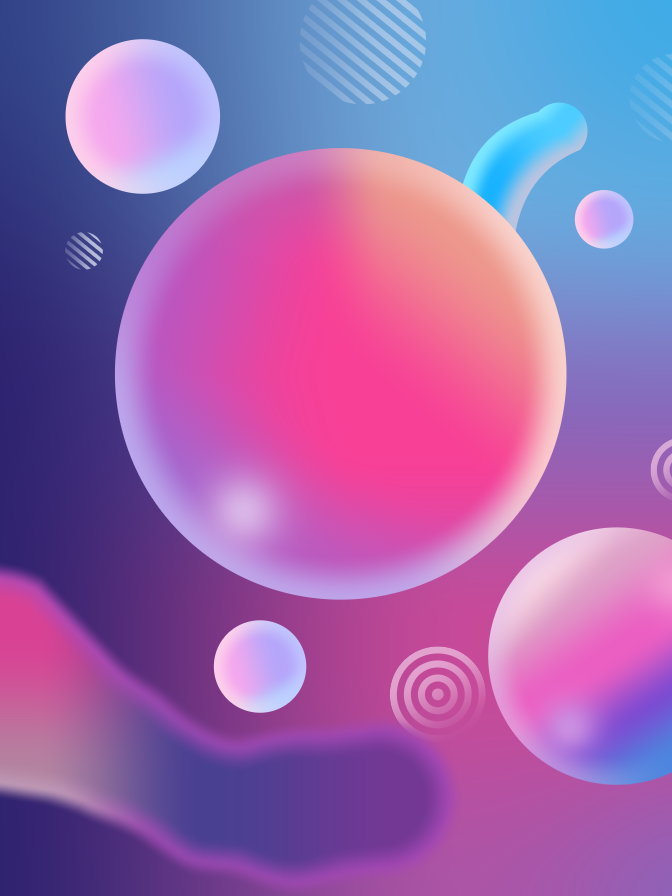
A Shadertoy shader for this background:

```glsl
// Glossy gradient spheres, a soft liquid blob and faint striped ornaments
// over a blue-to-magenta backdrop. Each part is a signed distance shape
// filled with blended gradients; the canvas width is one unit.

float cover(float d) { return clamp(.5 - d * iResolution.x, 0., 1.); }

float ramp(float a, float b, float x) { return smoothstep(a, b, x); }

float glow(vec2 p, vec2 center, float size) {
  vec2 q = (p - center) / size;
  return exp(-dot(q, q));
}

// Segment whose radius (z) varies from a to b
float taper(vec2 p, vec3 a, vec3 b) {
  vec2 axis = b.xy - a.xy;
  float h = clamp(dot(p - a.xy, axis) / dot(axis, axis), 0., 1.);
  return length(p - a.xy - axis * h) - mix(a.z, b.z, h);
}

float smoothMin(float a, float b, float k) {
  float h = max(k - abs(a - b), 0.) / k;
  return min(a, b) - h * h * k * .25;
}

// Evenly spaced smooth bands, half on and half off
float bands(float x, float period) {
  return cover((abs(fract(x / period) - .5) - .25) * period);
}

vec3 backdrop(vec2 p) {
  vec3 warm = mix(vec3(.68, .33, .65), vec3(.78, .29, .6), ramp(0., .35, p.y));
  warm = mix(warm, vec3(.54, .4, .73), ramp(.4, .76, p.y));
  warm = mix(warm, vec3(.46, .67, .86), ramp(.68, 1.08, p.y));
  vec3 dark = mix(vec3(.17, .13, .43), vec3(.19, .25, .52), ramp(.75, 1.33, p.y));
  vec3 col = mix(dark, warm, ramp(-.08, .72, p.x));
  col = mix(col, vec3(.22, .67, .91), .9 * glow(p, vec2(1.03, 1.36), .34));
  return mix(col, vec3(.52, .4, .74), .8 * glow(p, vec2(1.05, -.03), .2));
}

void stripedDisc(inout vec3 col, vec2 p, vec2 center, float radius, float period, float alpha) {
  vec2 q = p - center;
  float fade = mix(.3, 1., ramp(-1., .6, q.x / radius));
  float mask = cover(length(q) - radius) * bands(dot(q, vec2(.63, .777)), period);
  col = mix(col, vec3(.88, .9, .96), mask * fade * alpha);
}

void rings(inout vec3 col, vec2 p, vec2 center, float radius, float period) {
  vec2 q = p - center;
  float r = length(q);
  float fade = ramp(-1.1, .7, dot(q, vec2(-.5, .87)) / radius);
  float mask = cover(r - radius) * bands(r - radius + .75 * period, period);
  col = mix(col, vec3(.93, .75, .88), mask * fade * .75);
}

void bubble(inout vec3 col, vec2 p, vec2 center, float radius, float pinkness) {
  vec2 q = (p - center) / radius;
  float r = length(q), cool = q.x + .25 * q.y + .5 - .5 * pinkness;
  vec3 fill = mix(vec3(.96, .66, .93), vec3(.71, .65, .98), ramp(-.6, .6, cool));
  fill = mix(fill, vec3(.7, .86, 1), ramp(.3, 1., dot(q, vec2(.4, -.92))));
  vec3 rim = mix(vec3(1, .86, .92), vec3(.76, .8, 1), ramp(-.7, .7, q.x));
  fill = mix(fill, rim, .75 * ramp(.55, 1., r));
  col = mix(col, fill, cover((r - 1.) * radius));
}

void mainSphere(inout vec3 col, vec2 p) {
  float radius = .336;
  vec2 q = (p - vec2(.507, .777)) / radius;
  float r = length(q);
  vec3 fill = vec3(.97, .25, .59);
  fill = mix(fill, vec3(.72, .34, .76), ramp(.05, 1., -q.x + .25 * abs(q.y)));
  fill = mix(fill, vec3(.6, .44, .84), ramp(.25, 1.1, dot(q, vec2(-.55, -.83))));
  fill = mix(fill, vec3(.74, .34, .74), .8 * ramp(.35, 1., -q.y));
  fill = mix(fill, vec3(.78, .35, .67), ramp(.45, 1., q.y));
  float peach = ramp(.05, .85, dot(q, vec2(.65, .76))) * ramp(-.2, .2, q.x);
  fill = mix(fill, vec3(.93, .6, .55), peach);
  // Pale rim, warm at the right and lavender at the left
  vec3 rim = mix(vec3(.75, .69, .94), vec3(.98, .86, .84), ramp(-.2, .8, q.x + .4 * q.y));
  float strength = .85 - .5 * ramp(.2, 1., dot(q, vec2(-.4, .92)));
  fill = mix(fill, rim, strength * ramp(.8, 1., r));
  fill = mix(fill, vec3(.87, .75, .92), .9 * glow(q, vec2(-.43, -.61), .16));
  col = mix(col, fill, cover((r - 1.) * radius));
}

void sideSphere(inout vec3 col, vec2 p) {
  float radius = .1915;
  vec2 q = (p - vec2(.918, .357)) / radius;
  float r = length(q), t = dot(q, vec2(-.55, .835));
  vec3 fill = mix(vec3(.3, .52, .87), vec3(.49, .29, .82), ramp(-.9, -.4, t));
  fill = mix(fill, vec3(.92, .37, .76), ramp(-.5, 0., t));
  fill = mix(fill, vec3(.87, .63, .78), ramp(.05, .65, t));
  fill = mix(fill, vec3(.99, .88, .91), ramp(.6, 1.1, t + .25 * max(-q.x, 0.)));
  fill = mix(fill, vec3(.88, .72, .9), .6 * ramp(.75, 1., r) * ramp(-.5, .6, -q.x));
  fill = mix(fill, vec3(.81, .6, .9), .85 * glow(q, vec2(-.37, -.56), .22));
  fill = mix(fill, vec3(.96, .66, .84), .7 * glow(q, vec2(.45, .55), .22));
  col = mix(col, fill, cover((r - 1.) * radius));
}

// Bent rod with a blue core and a pale lower edge
void rod(inout vec3 col, vec2 p) {
  vec2 q = p - vec2(.728, 1.024), axis = vec2(.673, .74);
  float along = dot(q, axis), h = along / .155;
  float side = dot(q, vec2(-axis.y, axis.x)) - .085 * max(h * (1. - h), 0.);
  float d = taper(vec2(along, side), vec3(0, 0, .053), vec3(.155, 0, .042));
  vec3 fill = mix(vec3(.1, .7, 1), vec3(.3, .8, 1), ramp(.2, 1., h));
  fill = mix(fill, vec3(.48, .9, 1), ramp(.01, .045, side));
  fill = mix(fill, vec3(.72, .77, .88), ramp(0., .045, -side));
  col = mix(col, fill, cover(d));
}

void blob(inout vec3 col, vec2 p) {
  vec3 neck = vec3(.166, .223, .094), waist = vec3(.314, .136, .087), belly = vec3(.436, .129, .108);
  float d = taper(p, vec3(-.017, .319, .165), neck);
  d = smoothMin(d, taper(p, neck, waist), .03);
  d = smoothMin(d, taper(p, waist, belly), .03);
  d = smoothMin(d, taper(p, belly, vec3(.564, .145, .11)), .03);
  vec3 fill = mix(vec3(.7, .52, .63), vec3(.85, .26, .58), ramp(.17, .39, p.y));
  fill = mix(fill, vec3(.29, .25, .57), ramp(.05, .3, p.x));
  fill = mix(fill, vec3(.45, .22, .58), ramp(.32, .6, p.x));
  vec3 rim = mix(vec3(.76, .62, .74), vec3(.67, .29, .72), ramp(.08, .24, p.x + max(p.y - .2, 0.)));
  fill = mix(fill, rim, .85 * ramp(-.045, 0., d));
  col = mix(col, fill, 1. - ramp(-.014, .016, d));
}

void mainImage(out vec4 fragColor, in vec2 fragCoord) {
  vec2 p = fragCoord / iResolution.x;
  vec3 col = backdrop(p);
  stripedDisc(col, p, vec2(.54, 1.272), .094, .0185, .5);
  stripedDisc(col, p, vec2(.125, .96), .028, .011, .75);
  stripedDisc(col, p, vec2(1.003, 1.187), .066, .0185, .3);
  rings(col, p, vec2(.6515, .3), .0714, .0209);
  rings(col, p, vec2(1.017, .634), .049, .019);
  blob(col, p);
  rod(col, p);
  mainSphere(col, p);
  sideSphere(col, p);
  bubble(col, p, vec2(.2125, 1.16), .115, 1.);
  bubble(col, p, vec2(.387, .3415), .0688, .8);
  bubble(col, p, vec2(.899, 1.007), .0436, .5);
  fragColor = vec4(col, 1);
}
```
